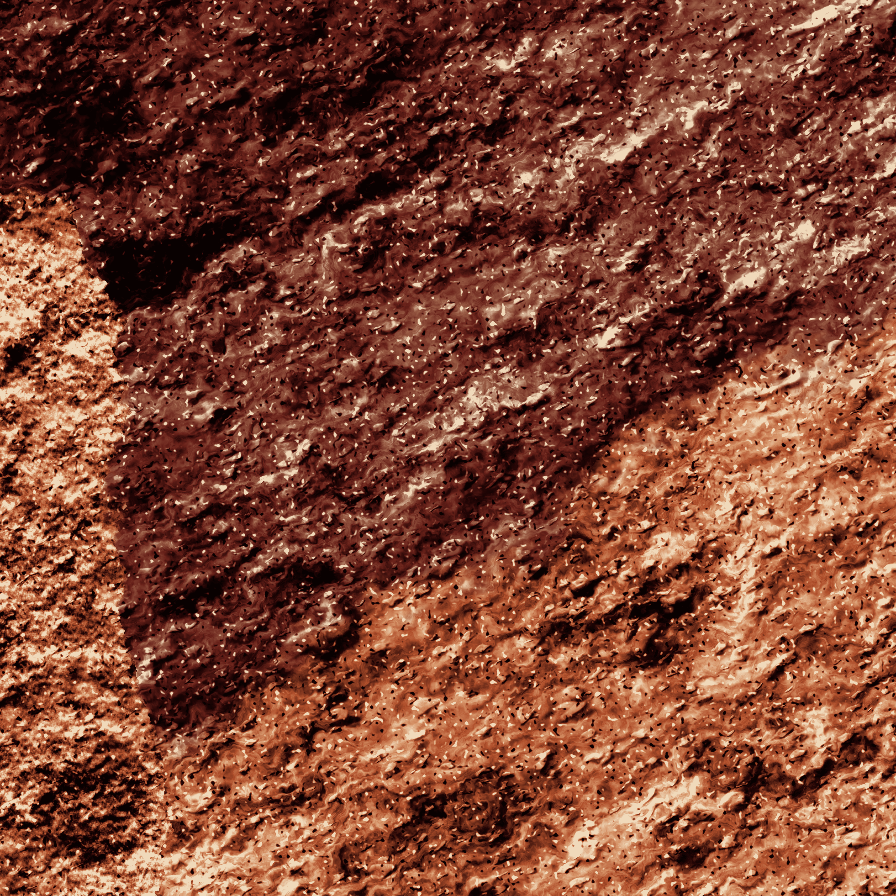
This texture is drawn by a three.js fragment shader. Its source:

```glsl
// A rocky red slope: a shaded maroon face above sunlit orange ground, with a lit crag at left.
// Stretched gradient noise gives embossed strata; crevices, stones and grit add to one tone
// value, which a colour ramp for shade or for sun turns into colour.

#define DARK   vec3(0.14, 0.02, 0.02)
#define MAROON vec3(0.41, 0.13, 0.10)
#define CLAY   vec3(0.60, 0.36, 0.27)
#define RUST   vec3(0.69, 0.31, 0.17)
#define SAND   vec3(0.84, 0.58, 0.41)
#define CREAM  vec3(0.94, 0.85, 0.73)
#define SLOPE    0.48  // direction of the strata, radians
#define RELIEF   0.95  // strength of the embossed strata
#define CREVICES 0.34  // depth of the dark cracks
#define PEBBLES  0.50  // contrast of the scattered stones
#define GRIT     0.75  // contrast of the finest specks

varying vec2 vUv;

vec2 hash2(vec2 p) {
  vec3 q = fract(p.xyx * vec3(0.1031, 0.1030, 0.0973));
  q += dot(q, q.yzx + 33.33);
  return fract((q.xx + q.yz) * q.zy);
}

float cornerSlope(vec2 cell, vec2 offset) {
  return dot(hash2(cell) * 2.0 - 1.0, offset);
}

float gradientNoise(vec2 p) {
  vec2 i = floor(p), f = p - i, e = vec2(1.0, 0.0);
  vec2 u = f * f * f * (f * (f * 6.0 - 15.0) + 10.0);
  return mix(mix(cornerSlope(i, f), cornerSlope(i + e, f - e), u.x),
             mix(cornerSlope(i + e.yx, f - e.yx), cornerSlope(i + 1.0, f - 1.0), u.x), u.y);
}

float fbm(vec2 p) {
  float sum = 0.0, amp = 0.55;
  for (int i = 0; i < 5; i++) {
    sum += amp * gradientNoise(p);
    p = p * 2.03 + 17.3;
    amp *= 0.6;
  }
  return sum;
}

// Brightness of a noise surface lit from above
float emboss(vec2 p) {
  return fbm(p) - fbm(p + vec2(-0.05, 0.28));
}

vec2 turn(vec2 p, float angle) {
  float c = cos(angle), s = sin(angle);
  return vec2(c * p.x + s * p.y, c * p.y - s * p.x);
}

// Soft-edged tilted ellipse
float blob(vec2 p, vec2 centre, vec2 radii, float angle) {
  return 1.0 - smoothstep(0.65, 1.15, length(turn(p - centre, angle) / radii));
}

// Ragged stones, each with a dark shadow beneath
float pebbles(vec2 p, float count, float share) {
  vec2 g = p * count * vec2(0.5, 1.0) + 40.0;
  g += 0.5 * vec2(gradientNoise(g * 2.7), gradientNoise(g * 2.7 + 9.0));
  float tone = 0.0;
  for (int k = 0; k < 9; k++) {
    vec2 cell = floor(g) + vec2(mod(float(k), 3.0), floor(float(k) / 3.0)) - 1.0;
    vec2 kind = hash2(cell + count);
    float size = mix(0.14, 0.42, kind.x * kind.x);
    vec2 d = (g - cell - hash2(cell + count + 71.0)) / size;
    float body = 1.0 - smoothstep(0.55, 1.0, length(d));
    float shadow = 1.0 - smoothstep(0.4, 1.2, length(d - vec2(0.25, -0.8)));
    tone += step(kind.y, share) * (body * (0.5 + 0.6 * d.y) - 0.9 * shadow * (1.0 - body));
  }
  return clamp(tone, -1.0, 1.0);
}

// Dark to cream by way of two colours, reached at the two stops
vec3 ramp(float t, vec3 body, vec3 light, vec2 stops) {
  vec3 c = mix(DARK, body, clamp(t / stops.x, 0.0, 1.0));
  c = mix(c, light, clamp((t - stops.x) / (stops.y - stops.x), 0.0, 1.0));
  return mix(c, CREAM, clamp((t - stops.y) / (0.95 - stops.y), 0.0, 1.0));
}

void main() {
  vec2 uv = vUv;
  vec2 rough = uv + 0.06 * vec2(fbm(uv * 14.0), fbm(uv * 14.0 + 31.0));
  vec2 strata = turn(uv, SLOPE), ragged = turn(rough, SLOPE);

  // Sunlit ground and crag
  float above = rough.y - 0.07 - 0.57 * rough.x;
  float ground = 1.0 - smoothstep(-0.03, 0.035, above + 0.15 * fbm(strata * vec2(5.0, 12.0)));
  float edge = 0.135 - 0.45 * max(uv.y - 0.64, 0.0) + 0.04 * smoothstep(0.3, 0.18, uv.y);
  float crag = smoothstep(0.006, -0.006, max(rough.x - edge, rough.y - 0.777));
  float sun = max(ground, crag);

  // Broad light and dark
  float shade = 0.27 + 0.2 * smoothstep(0.15, 0.75, uv.x) - 0.08 * exp(-pow(above * 20.0 - 1.2, 2.0))
    - 0.18 * smoothstep(0.72, 0.95, uv.y) * smoothstep(0.9, 0.35, uv.x);
  float lit = 0.46 + 0.12 * smoothstep(0.4, 0.95, uv.x - 0.5 * uv.y) + 0.05 * crag;
  float tone = mix(shade, lit, sun) + 0.6 * fbm(strata * vec2(3.0, 6.0) + 5.0);

  // Strata, lumpy on the crag, and crevices in patches
  float patchy = smoothstep(-0.12, 0.12, fbm(strata * vec2(3.0, 5.0) + 61.0));
  vec2 s = mix(ragged * vec2(5.0, 11.0), uv * 17.0, step(0.5, crag));
  tone += RELIEF * (1.0 + 0.5 * crag) * (emboss(s) + mix(0.7, 1.2, patchy) * emboss(s * 4.3 + 23.0));
  tone -= CREVICES * patchy * smoothstep(0.14, 0.32, gradientNoise(ragged * vec2(12.0, 30.0)));

  // Stones of three sizes, then grit
  for (float count = 15.0; count < 80.0; count *= 2.15)
    tone += PEBBLES * pebbles(strata, count, 0.15 + 0.004 * count);
  float speck = gradientNoise(uv * 170.0);
  tone += GRIT * (smoothstep(0.2, 0.5, speck) - smoothstep(0.22, 0.5, -speck));
  tone += 0.35 * gradientNoise(strata * vec2(60.0, 110.0));

  // Hollows and dark boulders
  float hollow = blob(rough, vec2(0.175, 0.70), vec2(0.11, 0.04), SLOPE) * (1.0 - crag);
  hollow += blob(rough, vec2(0.10, 0.86), vec2(0.11, 0.06), -0.7) * 0.5;
  hollow += blob(rough, vec2(0.775, 0.67), vec2(0.038, 0.026), SLOPE);
  hollow += blob(rough, vec2(0.81, 0.14), vec2(0.055, 0.026), -0.25);
  hollow += blob(rough, vec2(0.75, 0.29), vec2(0.05, 0.08), 0.1) * 0.6;
  tone -= 0.5 * (hollow + 0.7 * blob(rough, vec2(0.11, 0.10), vec2(0.065, 0.06), 0.9));

  vec3 colour = mix(ramp(tone, MAROON, CLAY, vec2(0.3, 0.62)), ramp(tone, RUST, SAND, vec2(0.44, 0.7)), sun);
  gl_FragColor = vec4(colour * clamp(1.0 + 3.0 * tone, 0.25, 1.0), 1.0);
}
```
